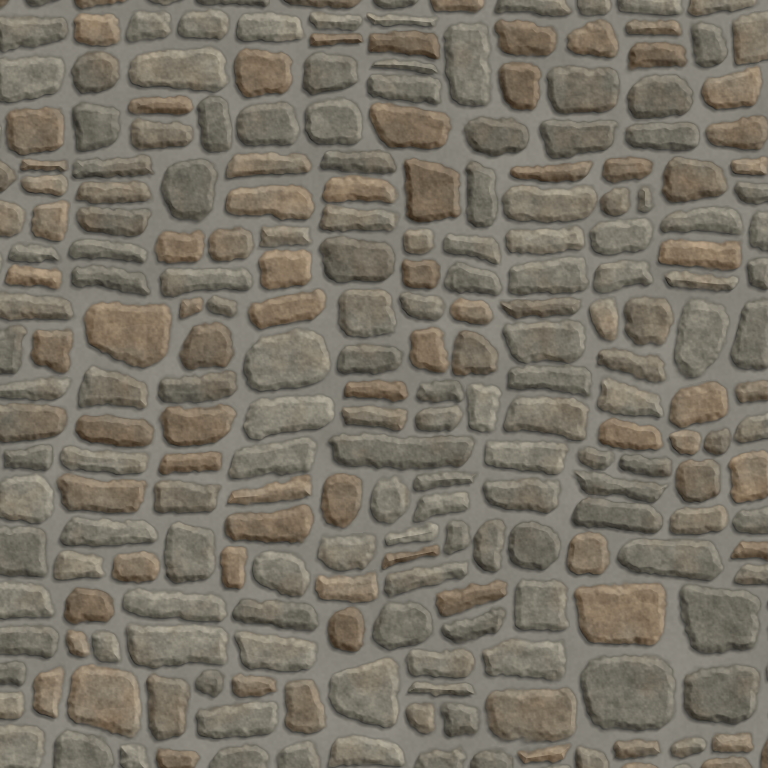
This texture is drawn by a WebGL 2 fragment shader. Its source:

```glsl
#version 300 es
precision highp float;
// Rubble stone wall: rounded, rough fieldstones set in pale mortar.
// Blocks are cut recursively into uneven cells, each holding one tapered stone;
// a height field gives the relief, lit from the upper right.

#define BLOCK vec2(0.33, 0.19)
#define STONE_AREA 0.0060
#define GAP 0.0034
#define BEVEL 0.0045
#define ROUGHNESS 0.0042
#define RELIEF_GAIN 0.19
#define SHADOW_REACH 0.0065
#define LIGHT vec2(0.65, 0.76)
#define MORTAR vec3(0.525, 0.512, 0.478)
#define GREY_STONE vec3(0.475, 0.460, 0.412)
#define BROWN_STONE vec3(0.485, 0.422, 0.345)

uniform vec2 u_resolution;
out vec4 fragColor;

float hash(vec2 p) {
    vec3 q = fract(vec3(p.xyx) * 0.1031);
    q += dot(q, q.yzx + 33.33);
    return fract((q.x + q.y) * q.z);
}

float noise(vec2 p) {
    vec2 i = floor(p), f = fract(p);
    f = f * f * (3.0 - 2.0 * f);
    return mix(mix(hash(i), hash(i + vec2(1, 0)), f.x),
               mix(hash(i + vec2(0, 1)), hash(i + vec2(1, 1)), f.x), f.y);
}

float fbm(vec2 p) {
    float sum = 0.0, amp = 0.5;
    for (int i = 0; i < 4; i++) {
        sum += amp * noise(p);
        p = mat2(1.6, 1.2, -1.2, 1.6) * p + 17.3;
        amp *= 0.5;
    }
    return sum;
}

vec2 warp(vec2 p) {
    vec2 broad = vec2(noise(p * 4.0 + 11.0), noise(p * 4.5 + 47.0)) - 0.5;
    vec2 local = vec2(noise(p * 15.0 + 83.0), noise(p * 15.0 + 29.0)) - 0.5;
    return p + vec2(0.03, 0.045) * broad + 0.011 * local + 3.0;
}

// x: signed distance to the stone of this cell, y: random seed of the stone
vec2 stoneAt(vec2 uv) {
    vec2 p = warp(uv);
    p.x += BLOCK.x * hash(vec2(floor(p.y / BLOCK.y), 5.0));
    vec2 block = floor(p / BLOCK);
    vec2 low = block * BLOCK, size = BLOCK;
    float seed = hash(block + 61.0);

    // Cut the block until the piece is small enough
    for (int i = 0; i < 7; i++) {
        float limit = STONE_AREA * mix(0.35, 2.2, hash(vec2(seed * 91.0, 2.0)));
        if (size.x * size.y < limit) break;
        float cut = mix(0.33, 0.67, hash(vec2(seed * 173.0, 7.0)));
        float aspect = mix(1.25, 2.1, hash(vec2(seed * 137.0, 13.0)));
        vec2 axis = size.x > size.y * aspect ? vec2(1, 0) : vec2(0, 1);
        float side = step(cut, dot((p - low) / size, axis));
        low += axis * size * cut * side;
        size *= mix(vec2(1.0), vec2(mix(cut, 1.0 - cut, side)), axis);
        seed = hash(vec2(seed * 311.0, side + float(i) * 2.0 + 3.0));
    }

    // Tapered rounded box with a chipped outline
    vec2 halfSize = max(0.5 * size - GAP, 0.003);
    vec2 q = p - low - 0.5 * size;
    vec2 rel = clamp(q / halfSize, -1.0, 1.0);
    vec2 taper = vec2(hash(vec2(seed * 211.0, 19.0)), hash(vec2(seed * 257.0, 23.0))) - 0.5;
    halfSize *= 1.0 - vec2(0.28, 0.4) * abs(taper) * (1.0 + sign(taper) * rel.yx);
    float radius = min(halfSize.x, halfSize.y) * mix(0.35, 0.95, hash(vec2(seed * 79.0, 31.0)));
    vec2 d = abs(q) - halfSize + radius;
    float dist = length(max(d, 0.0)) + min(max(d.x, d.y), 0.0) - radius;
    dist += 0.005 * (noise(uv * 65.0) - 0.5) + 0.003 * (noise(uv * 150.0) - 0.5);
    return vec2(dist, seed);
}

// Raised stones with craggy faces over gently trowelled mortar
float height(vec2 uv, float dist) {
    float body = smoothstep(0.001, -0.010, dist);
    float crag = fbm(uv * 48.0) + 0.6 * abs(noise(uv * vec2(32.0, 44.0) + 9.0) - 0.5);
    return BEVEL * body + ROUGHNESS * crag * mix(0.14, 1.0, body);
}

void main() {
    float scale = min(u_resolution.x, u_resolution.y);
    vec2 uv = gl_FragCoord.xy / scale;
    float soft = max(1.0 / scale, 0.0014);
    vec2 stone = stoneAt(uv);
    float mask = smoothstep(soft, -soft, stone.x);

    // Stone colour: per-stone tint, stains and fine mineral grain
    float tint = smoothstep(0.35, 0.95, hash(vec2(stone.y * 401.0, 41.0)));
    float stain = fbm(uv * 22.0 + stone.y * 50.0);
    vec3 rock = mix(GREY_STONE, BROWN_STONE, clamp(tint + 1.3 * (stain - 0.47), 0.0, 1.0));
    rock *= mix(0.88, 1.1, hash(vec2(stone.y * 353.0, 43.0)));
    rock *= 1.0 + 0.35 * (fbm(uv * 60.0 + 70.0) - 0.47) + 0.14 * (noise(uv * 270.0) - 0.5);

    // Mortar colour: faint clouds and sand
    vec3 mortar = MORTAR * (1.0 + 0.14 * (fbm(uv * 14.0 + 31.0) - 0.47));
    mortar *= 1.0 + 0.04 * (noise(uv * 240.0) - 0.5);

    // Slope toward the light, and shadow cast by the stone on that side
    float reach = 0.0018;
    vec2 ahead = uv + LIGHT * reach;
    float slope = (height(uv, stone.x) - height(ahead, stoneAt(ahead).x)) / reach;
    float caster = stoneAt(uv + LIGHT * SHADOW_REACH).x;
    float shadow = (1.0 - mask) * smoothstep(0.002, -0.005, caster);

    vec3 color = mix(mortar, rock, mask);
    color *= 1.0 - 0.34 * shadow - 0.10 * smoothstep(0.004, 0.0, abs(stone.x));
    color += RELIEF_GAIN * clamp(slope, -0.9, 0.55) * vec3(1.0, 0.97, 0.9);
    fragColor = vec4(clamp(color, 0.0, 1.0), 1.0);
}
```
